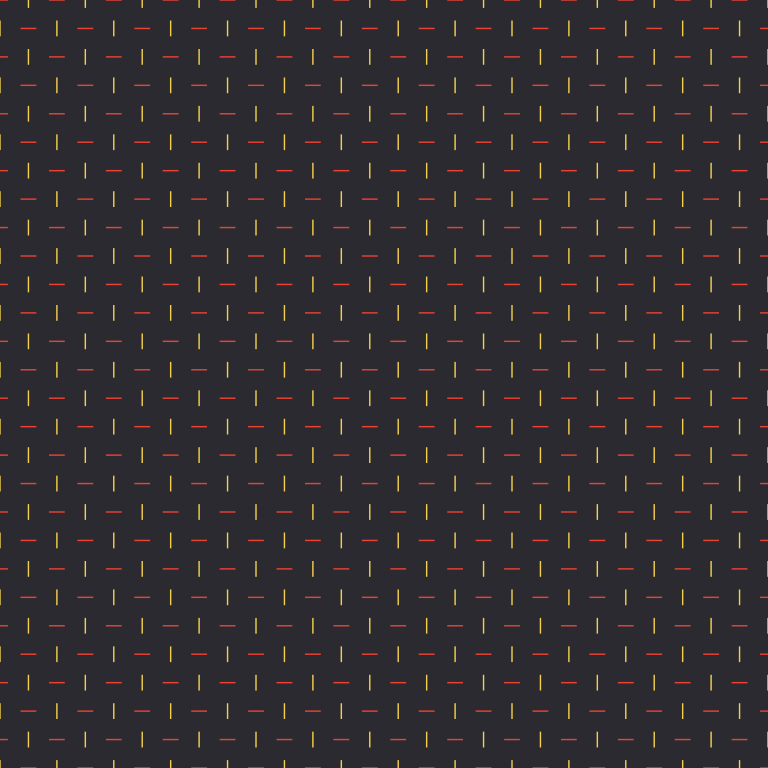
This pattern is drawn by a WebGL 1 fragment shader. Its source:

```glsl
precision highp float;
// A dark field of thin dashes on a square grid, alternating like a checkerboard
// between upright yellow strokes and level red strokes. Each grid node owns one
// dash, drawn as the exact share of the pixel that its rectangle covers.

uniform vec2 u_resolution;

const float CELLS = 27.0;         // grid steps along the canvas
const float DASH_LENGTH = 0.555;  // in grid steps
const float DASH_WIDTH = 0.05;    // in grid steps

const vec3 GROUND = vec3(0.165, 0.163, 0.188);
const vec3 YELLOW = vec3(0.95, 0.81, 0.30);
const vec3 RED = vec3(0.92, 0.26, 0.205);

// Share of a square pixel covered by a centred box of the given size.
float boxCoverage(vec2 p, vec2 size, float pixel) {
  vec2 upper = min(p + 0.5 * pixel, 0.5 * size);
  vec2 lower = max(p - 0.5 * pixel, -0.5 * size);
  vec2 overlap = max(upper - lower, 0.0) / pixel;
  return overlap.x * overlap.y;
}

// 0 on even nodes, 1 on odd nodes.
float checker(vec2 node) {
  return mod(node.x + node.y, 2.0);
}

void main() {
  float pixel = CELLS / u_resolution.y;
  vec2 gridPos = gl_FragCoord.xy * pixel;

  // Nearest node and the position relative to it
  vec2 node = floor(gridPos + 0.5);
  vec2 local = gridPos - node;

  // Even nodes stand upright, odd nodes lie level
  float level = checker(node);
  vec2 upright = vec2(DASH_WIDTH, DASH_LENGTH);
  vec2 size = mix(upright, upright.yx, level);
  vec3 ink = mix(YELLOW, RED, level);

  vec3 color = mix(GROUND, ink, boxCoverage(local, size, pixel));
  gl_FragColor = vec4(color, 1.0);
}
```
